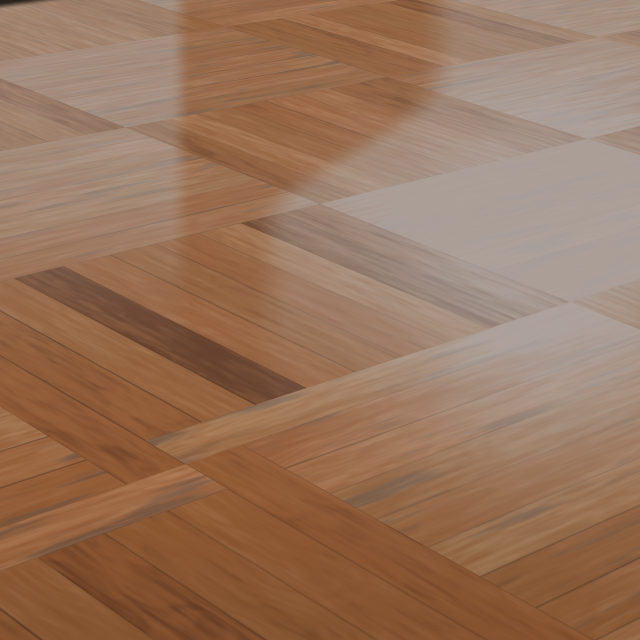
Reproduce this texture procedurally as a WebGL 2 fragment shader.

```glsl
#version 300 es
precision highp float;
uniform vec2 u_resolution;
out vec4 outColor;

float hash(vec2 p) {
  vec3 a = fract(vec3(p.xyx) * 0.1031);
  a += dot(a, a.yzx + 33.33);
  return fract((a.x + a.y) * a.z);
}

float noise(vec2 p) {
  vec2 i = floor(p), f = fract(p);
  f = f * f * (3.0 - 2.0 * f);
  return mix(mix(hash(i), hash(i + vec2(1, 0)), f.x),
             mix(hash(i + vec2(0, 1)), hash(i + vec2(1, 1)), f.x), f.y);
}

float fbm(vec2 p) {
  float sum = 0.0, amp = 0.5;
  for (int i = 0; i < 4; i++) {
    sum += amp * noise(p);
    p = p * 2.03 + 17.3;
    amp *= 0.5;
  }
  return sum;
}

// Perspective view of the floor, measured in plank widths
vec2 floorPlane(vec2 s) {
  float y = 1.0 - s.y;
  float depth = y + 0.6656 - 0.0432 * s.x;
  return vec2(24.0 * (y + 0.3266 * s.x - 0.7626) / depth - 1.0,
              2.0 + 18.36 * (0.4225 + 0.526 * s.x - y) / depth);
}

// Woven blocks, with four long planks turning around the origin
vec2 blockCell(vec2 f) {
  vec2 cell = floor((f + vec2(1, -1)) / vec2(7, 8));
  cell.x = min(cell.x, 0.0);
  if (f.y < 0.0 && f.x < 1.0) cell = vec2(-1, -1);
  if (abs(f.y) < 1.0 && f.x < (f.y < 0.0 ? 0.0 : -1.0)) cell = vec2(-1, 0);
  if (abs(f.x + 0.5) < 0.5 && f.y > 0.0 && f.y < 1.0) cell = vec2(0);
  return cell;
}

vec3 woodColor(vec2 s) {
  vec2 f = floorPlane(s);
  vec2 cell = blockCell(f);
  bool crosswise = mod(cell.x + cell.y, 2.0) < 0.5;
  vec2 board = crosswise ? f.yx : f;   // x along the plank, y across
  float index = floor(board.y);
  float across = fract(board.y);
  float seed = hash(cell * 7.3 + vec2(index * 3.7 + 41.0, index + 90.0));

  // Plank tone
  float tone = crosswise ? 0.46 + 0.26 * seed : 0.28 + 0.42 * seed;
  if (cell == vec2(-1, 0)) {
    float tones[10] = float[10](0.40, 0.42, 0.56, 0.10, 0.56, 0.46, 0.50, 0.68, 0.20, 0.30);
    tone = tones[int(clamp(index + 1.0, 0.0, 9.0))];
  }
  if (crosswise && (cell == vec2(0) && index < 0.0 || cell == vec2(-1) && index >= 0.0))
    tone = 0.76;

  // Fine fibres and broad curved figure
  vec2 g = board + vec2(seed * 53.0, seed * 19.0);
  float fibre = fbm(vec2(g.x * 0.9, g.y * 10.0)) - 0.47;
  float warp = fbm(vec2(g.x * 0.45, g.y * 1.6));
  float rings = sin(38.0 * warp + 9.0 * g.y);
  tone += 0.36 * fibre + 0.04 * rings + 0.25 * (warp - 0.47);
  vec3 c = mix(vec3(0.36, 0.20, 0.11), vec3(0.56, 0.34, 0.18), smoothstep(0.0, 0.5, tone));
  c = mix(c, vec3(0.69, 0.50, 0.34), smoothstep(0.45, 1.05, tone));
  c *= mix(vec3(1.02, 0.97, 0.95), vec3(0.99, 1.01, 1.0), hash(vec2(seed * 91.0, 4.0)));

  // Dark mineral streaks in the crosswise blocks
  if (crosswise) {
    float streak = smoothstep(0.56, 0.74, fbm(vec2(g.x * 0.5, g.y * 3.5) + 8.0));
    c = mix(c, vec3(0.32, 0.27, 0.25), 0.45 * streak);
  }

  // Thin seams, some of them nearly closed
  float seam = 1.0 - smoothstep(0.005, 0.03, min(across, 1.0 - across));
  float gap = hash(vec2(floor(board.y + 0.5), cell.x * 5.0 + cell.y + 60.0));
  c *= 1.0 - (0.08 + 0.24 * gap * gap) * seam;

  // Window haze, broken by the upright reflection of a dark wall
  float leftPane = (1.0 - smoothstep(0.265, 0.30, s.x)) * smoothstep(0.40, 0.85, s.y);
  float rightPane = smoothstep(0.65, 0.72, s.x + 0.26 * smoothstep(0.88, 0.65, s.y))
                  * smoothstep(0.30, 0.70, s.y);
  vec2 d = (s - vec2(0.83, 0.66)) / vec2(0.26, 0.18);
  vec2 e = (s - vec2(0.86, 0.40)) / vec2(0.30, 0.20);
  float haze = 0.06 + 0.14 * smoothstep(0.15, 0.65, s.y);
  haze += 0.40 * leftPane + 0.40 * rightPane;
  haze += 0.42 * exp(-dot(d, d)) + 0.42 * exp(-dot(e, e));
  haze *= (crosswise ? 1.15 : 0.88) * (0.95 + 0.3 * fibre);
  c = mix(c, vec3(0.685, 0.665, 0.66), clamp(haze, 0.0, 0.86));

  // Falloff toward the near edge and the far left corner
  c *= mix(0.92, 1.0, smoothstep(0.0, 0.35, s.y));
  c *= 1.0 - 0.75 * smoothstep(0.988, 1.0, s.y + 0.004 - 0.14 * s.x);
  return c;
}

void main() {
  // Average a 3 by 3 grid of samples for smooth edges
  vec3 sum = vec3(0);
  for (int i = 0; i < 9; i++) {
    vec2 offset = (vec2(i % 3, i / 3) - 1.0) / 3.0;
    sum += woodColor((gl_FragCoord.xy + offset) / u_resolution);
  }
  outColor = vec4(sum / 9.0, 1.0);
}
```
